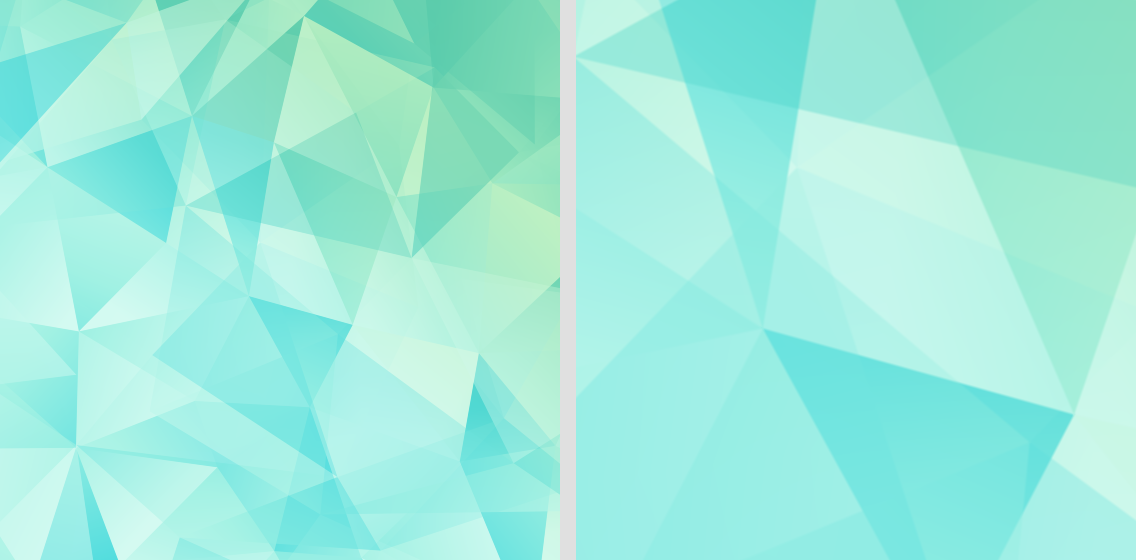
Left, the full canvas; right, a detail of the centre.
Give the GLSL for this background, as a Shadertoy shader.

```glsl
// Low-poly backdrop: translucent irregular triangles fading from pale aqua to spring green.

const float BASE_CELLS = 4.5;     // mesh cells across the canvas
const float VEIL_CELLS = 3.3;
const int   VEILS      = 2;       // translucent meshes over the base
const float VEIL_ALPHA = 0.62;
const float JITTER     = 0.40;    // below 0.5 keeps the mesh free of overlaps
const float SOFTNESS   = 0.0011;  // half width of an edge
const float TONE_RANGE = 1.25;    // contrast between triangles
const float TONE_SLOPE = 0.42;    // shading inside a triangle
const float TONE_FALL  = 0.28;    // paler toward the bottom
const float HUE_SPREAD = 0.30;

const vec3 AQUA_PALE  = vec3(0.83, 0.98, 0.945);
const vec3 AQUA_MID   = vec3(0.63, 0.945, 0.89);
const vec3 AQUA_DEEP  = vec3(0.30, 0.86, 0.87);
const vec3 GREEN_PALE = vec3(0.75, 0.945, 0.76);
const vec3 GREEN_MID  = vec3(0.58, 0.895, 0.74);
const vec3 GREEN_DEEP = vec3(0.36, 0.80, 0.67);

// Integer hash, three values in 0..1
vec3 hash3(ivec3 key) {
    uvec3 v = uvec3(key) * 1664525u + 1013904223u;
    v.x += v.y * v.z; v.y += v.z * v.x; v.z += v.x * v.y;
    v ^= v >> 16u;
    v.x += v.y * v.z; v.y += v.z * v.x; v.z += v.x * v.y;
    return vec3(v >> 8u) / 16777216.0;
}

float cross2(vec2 a, vec2 b) { return a.x * b.y - a.y * b.x; }

vec2 meshPoint(ivec2 cell, int seed) {
    return vec2(cell) + JITTER * (2.0 * hash3(ivec3(cell, seed)).xy - 1.0);
}

// Signed distance to the line ab, positive on its left
float leftOf(vec2 p, vec2 a, vec2 b) {
    return cross2(normalize(b - a), p - a);
}

float triangleCover(vec2 p, vec2 a, vec2 b, vec2 c, float soft) {
    float d = min(leftOf(p, a, b), min(leftOf(p, b, c), leftOf(p, c, a)));
    return smoothstep(-soft, soft, d);
}

// Smallest signed area when quad abcd is split along ac
float splitQuality(vec2 a, vec2 b, vec2 c, vec2 d) {
    return min(cross2(b - a, c - a), cross2(c - a, d - a));
}

vec3 ramp(vec3 pale, vec3 mid, vec3 deep, float t) {
    return t < 0.5 ? mix(pale, mid, 2.0 * t) : mix(mid, deep, 2.0 * t - 1.0);
}

// Tone 0 is pale, 1 is deep; green grows toward the upper right
vec3 palette(vec2 uv, float tone, float hueShift) {
    float t = clamp(tone + TONE_FALL * (uv.y - 0.5), 0.0, 1.0);
    float green = smoothstep(0.7, 1.55, 0.8 * uv.x + uv.y + hueShift);
    return mix(ramp(AQUA_PALE, AQUA_MID, AQUA_DEEP, t),
               ramp(GREEN_PALE, GREEN_MID, GREEN_DEEP, t), green);
}

// Premultiplied colour of one triangle
vec4 triangleColor(vec2 uv, vec2 fromCenter, ivec3 id, bool veil) {
    vec3 h = hash3(id), k = hash3(id + ivec3(57, 131, 7));
    float angle = 6.2832 * h.z;
    float tone = 0.47 + TONE_RANGE * (h.x - 0.5)
               + TONE_SLOPE * dot(fromCenter, vec2(cos(angle), sin(angle)));
    float alpha = veil ? VEIL_ALPHA * smoothstep(0.35, 1.0, k.x) : 1.0;
    return vec4(palette(uv, tone, HUE_SPREAD * (h.y - 0.5)), 1.0) * alpha;
}

// Jittered grid, each quad cut along its better diagonal
vec4 mesh(vec2 uv, float cells, float turn, int seed, bool veil) {
    float co = cos(turn), si = sin(turn);
    vec2 p = mat2(co, si, -si, co) * uv * cells + 40.0;
    float soft = cells * max(SOFTNESS, 0.6 / iResolution.y);
    ivec2 home = ivec2(floor(p));
    vec4 sum = vec4(0.0);
    float total = 0.0;
    for (int y = -1; y <= 1; y++)
    for (int x = -1; x <= 1; x++) {
        ivec2 cell = home + ivec2(x, y);
        vec2 a = meshPoint(cell, seed);
        vec2 b = meshPoint(cell + ivec2(1, 0), seed);
        vec2 c = meshPoint(cell + ivec2(1, 1), seed);
        vec2 d = meshPoint(cell + ivec2(0, 1), seed);
        if (splitQuality(a, b, c, d) < splitQuality(b, c, d, a)) {
            vec2 first = a;
            a = b; b = c; c = d; d = first;
        }
        for (int half_ = 0; half_ < 2; half_++) {
            vec2 q = half_ == 0 ? b : c;
            vec2 r = half_ == 0 ? c : d;
            float cover = triangleCover(p, a, q, r, soft);
            if (cover > 0.0) {
                ivec3 id = ivec3(cell, 100 + 2 * seed + half_);
                sum += cover * triangleColor(uv, p - (a + q + r) / 3.0, id, veil);
                total += cover;
            }
        }
    }
    return sum / max(total, 0.0001);
}

void mainImage(out vec4 fragColor, in vec2 fragCoord) {
    vec2 uv = fragCoord / iResolution.y;
    vec3 color = mesh(uv, BASE_CELLS, 0.35, 3, false).rgb;
    for (int i = 0; i < VEILS; i++) {
        vec4 veil = mesh(uv, VEIL_CELLS + 0.6 * float(i), 1.0 + 1.3 * float(i), 11 + 8 * i, true);
        color = color * (1.0 - veil.a) + veil.rgb;
    }
    fragColor = vec4(color, 1.0);
}
```
